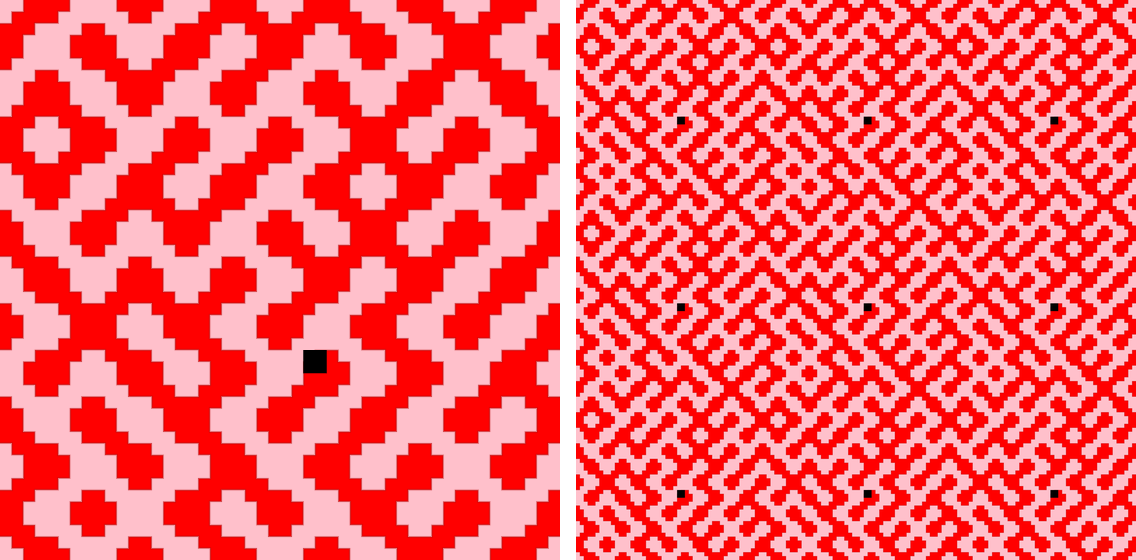
Left, the tile; right, the same tile 3 across and 3 down.
Write a WebGL 2 fragment shader that draws this pattern.

```glsl
#version 300 es
precision highp float;
// Draws a stepped red and pink maze of randomly turned diagonal tiles, with one black square.

#define TILES 12.0        // tiles per side, even so that the checkerboard wraps
#define STEPS 4.0         // square cells per tile side
#define SEED 37u
#define EDGE_SOFT 0.094   // half width of the edge ramp, in cells
#define RIM_DEPTH 0.17    // loss of red along the edges
#define RIM_SHIFT 0.35    // rim offset into the red side, in edge widths
#define RIM_WIDTH 0.75    // rim spread, in edge widths
#define MARK_CENTER vec2(27.0, 17.0)
#define MARK_HALF 1.0     // half side of the black square, in cells

uniform vec2 u_resolution;
out vec4 fragColor;

const vec3 RED = vec3(1.0, 0.0, 0.0);
const vec3 PINK = vec3(1.0, 0.753, 0.796);
const vec3 BLACK = vec3(0.0);

// Integer hash giving a value from 0 to 1
float hash(vec2 tile) {
    uvec2 t = uvec2(tile);
    uint h = t.x * 374761393u + t.y * 668265263u + SEED * 2246822519u;
    h = (h ^ (h >> 15)) * 2246822519u;
    h = (h ^ (h >> 13)) * 3266489917u;
    return float((h ^ (h >> 16)) >> 8) / 16777216.0;
}

// Each tile cuts off two opposite corners; the colour of a corner
// follows a checkerboard of tile vertices, so that bands join up
bool isPink(vec2 cell) {
    cell = mod(cell, TILES * STEPS);
    vec2 tile = floor(cell / STEPS);
    vec2 local = cell - tile * STEPS;
    float turned = step(0.5, hash(tile));
    if (turned > 0.5) local.x = STEPS - 1.0 - local.x;
    float diagonal = abs(local.x + local.y - (STEPS - 1.0));
    bool cutCorner = diagonal > STEPS * 0.5 - 0.5;
    bool evenCorner = mod(tile.x + tile.y + turned, 2.0) < 0.5;
    return cutCorner == evenCorner;
}

// Signed distance in cells to the nearest colour edge, positive in pink
float edgeDistance(vec2 p) {
    vec2 cell = floor(p);
    vec2 f = p - cell - 0.5;
    bool pink = isPink(cell);
    float d = 1.0;
    for (int y = -1; y <= 1; y++) {
        for (int x = -1; x <= 1; x++) {
            vec2 offset = vec2(x, y);
            if (isPink(cell + offset) != pink) {
                d = min(d, length(max(abs(f - offset) - 0.5, 0.0)));
            }
        }
    }
    return pink ? d : -d;
}

void main() {
    float cells = TILES * STEPS;
    vec2 p = gl_FragCoord.xy / u_resolution * cells;
    float pixel = cells / min(u_resolution.x, u_resolution.y);
    float soft = max(EDGE_SOFT, pixel);

    // Two flat colours with a soft border
    float d = edgeDistance(p) / soft;
    vec3 color = mix(RED, PINK, smoothstep(-1.0, 1.0, d));

    // Thin darker rim along the border
    float r = (d + RIM_SHIFT) / RIM_WIDTH;
    color.r -= RIM_DEPTH * exp(-r * r);

    // Single black square
    vec2 q = abs(p - MARK_CENTER) - MARK_HALF;
    float mark = max(q.x, q.y);
    color = mix(BLACK, color, smoothstep(-0.5 * pixel, 0.5 * pixel, mark));

    fragColor = vec4(color, 1.0);
}
```
